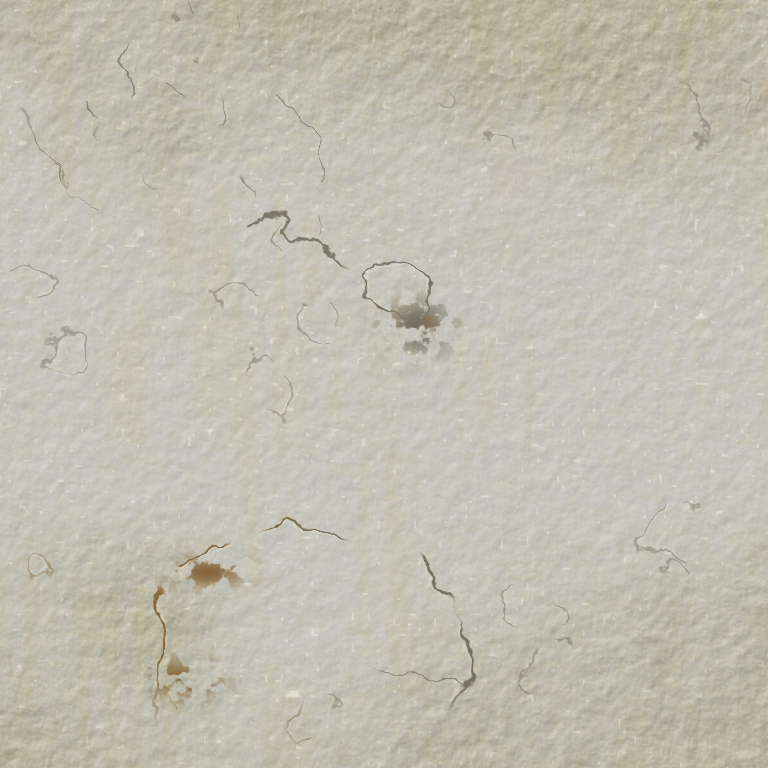
A WebGL 2 fragment shader for this texture:

```glsl
#version 300 es
precision highp float;
// Weathered pale plaster: a cool grey wash over warm buff ground, with a fine
// sandy relief lit from the upper left. Noise-warped segments and rings form
// the cracks and flaking edges; clustered noise makes chips and rust.

uniform vec2 u_resolution;
out vec4 outColor;

float hash(vec2 p) {
  vec3 q = fract(p.xyx * 0.1031);
  q += dot(q, q.yzx + 33.33);
  return fract((q.x + q.y) * q.z);
}

float noise(vec2 p) {
  vec2 i = floor(p), f = fract(p);
  f = f * f * (3.0 - 2.0 * f);
  return mix(mix(hash(i), hash(i + vec2(1, 0)), f.x),
             mix(hash(i + vec2(0, 1)), hash(i + vec2(1, 1)), f.x), f.y);
}

float fbm(vec2 p) {
  float sum = 0.0, amp = 0.5;
  for (int i = 0; i < 4; i++) {
    sum += amp * noise(p);
    p = mat2(1.6, 1.2, -1.2, 1.6) * p + 17.3;
    amp *= 0.5;
  }
  return sum;
}

vec2 warp(vec2 p) {
  return vec2(fbm(p), fbm(p + 31.7)) - 0.47;
}

// Soft line around zero distance, never thinner than about a pixel
float stroke(float d, float width) {
  float soft = 0.8 / u_resolution.y;
  return 1.0 - smoothstep(width - soft, width + soft, abs(d));
}

// Dark line in x, lit lip beside it in y
vec2 ledge(float d, float width) {
  return vec2(stroke(d, width), stroke(d + 0.0035, width * 1.4));
}

// Distance to a segment in x, position along it in y
vec2 segment(vec2 p, vec2 a, vec2 b) {
  vec2 ab = b - a;
  float t = clamp(dot(p - a, ab) / dot(ab, ab), 0.0, 1.0);
  return vec2(length(p - a - ab * t), t);
}

// Ragged chips gathered around a centre
float chips(vec2 p, vec2 centre, vec2 size) {
  vec2 r = (p - centre) / size;
  return smoothstep(0.5, 0.62, fbm(p * 62.0) + 0.1 * exp(-dot(r, r) * 2.0)) * exp(-dot(r, r));
}

void main() {
  vec2 p = gl_FragCoord.xy / u_resolution.y;
  vec2 q = p + 0.15 * warp(p * 6.0) + 0.035 * warp(p * 38.0);

  // Broad grey wash across the middle and inside the flaked arch
  float band = (p.y - 0.56 + 0.12 * (p.x - 0.4)) / 0.27;
  vec2 inner = (p - vec2(0.42, 0.18)) / vec2(0.2, 0.14);
  float wash = exp(-band * band) + 0.55 * exp(-dot(inner, inner));
  wash += 0.22 * (1.0 - p.x) + 1.3 * (fbm(p * 5.0) - 0.47);
  wash = smoothstep(-0.1, 1.0, wash);
  vec3 colour = mix(vec3(0.715, 0.704, 0.632), vec3(0.778, 0.774, 0.742), wash);

  // Faint vertical stains and pink blotches
  float stain = smoothstep(0.55, 0.8, noise(vec2(p.x * 55.0, p.y * 4.0)));
  colour -= vec3(0.0, 0.006, 0.025) * stain * smoothstep(0.4, 0.6, noise(p * 6.0 + 9.0));
  vec2 blotch = (q - vec2(0.64, 0.78)) / 0.03, edgeBlotch = (q - vec2(1.0, 0.86)) / 0.03;
  colour += vec3(0.02, -0.01, -0.01) * (exp(-dot(blotch, blotch)) + exp(-dot(edgeBlotch, edgeBlotch)));

  // Sandy relief, warm specks and bright grains
  float slope = fbm(p * 75.0) - fbm((p + vec2(-0.002, 0.003)) * 75.0);
  float lumps = fbm(p * 24.0) - fbm((p + vec2(-0.004, 0.006)) * 24.0);
  colour += slope * mix(0.34, 0.18, wash) + lumps * mix(0.22, 0.06, wash);
  colour -= vec3(0.0, 0.006, 0.025) * smoothstep(0.55, 0.8, noise(p * 125.0));
  colour += 0.07 * smoothstep(0.86, 0.97, noise(p * 150.0 + 5.0));

  float broken = smoothstep(0.32, 0.52, noise(p * 19.0 + 3.0));
  vec2 marks = vec2(0.0);

  // Steep hairline cracks at the upper left
  for (int i = 0; i < 8; i++) {
    vec2 id = vec2(float(i), 4.0);
    vec2 start = vec2(0.02 + 0.045 * float(i), 0.78 + 0.2 * hash(id));
    vec2 run = vec2(0.02 + 0.07 * hash(id + 20.0), -0.06 - 0.13 * hash(id + 40.0));
    vec2 s = segment(q, start, start + run);
    marks = max(marks, ledge(s.x, 0.0014 * (1.0 - 0.6 * s.y)) * vec2(0.55, 0.3) * broken);
  }

  // Small flaked rings scattered over the wall
  for (int i = 0; i < 18; i++) {
    vec2 id = vec2(float(i), 71.0);
    vec2 centre = vec2(hash(id), hash(id + 13.0));
    float d = length(q - centre) - 0.012 - 0.025 * hash(id + 29.0);
    float gaps = smoothstep(0.5, 0.65, noise(p * 34.0 + id));
    marks = max(marks, ledge(d, 0.0013) * vec2(0.35, 0.3) * gaps);
  }

  // Large arch, crack to the middle patch, and the patch outline
  float arch = length((q - vec2(0.41, 0.16)) / vec2(1.35, 1.0)) - 0.165;
  marks = max(marks, ledge(arch, 0.0018) * vec2(0.75, 0.5) * broken * smoothstep(0.04, 0.12, p.y));
  float branch = segment(q, vec2(0.34, 0.735), vec2(0.5, 0.65)).x;
  marks = max(marks, ledge(branch, 0.0017) * vec2(0.7, 0.5) * broken);
  float patchEdge = length(q - vec2(0.545, 0.625)) - 0.042;
  marks = max(marks, ledge(patchEdge, 0.0016) * vec2(0.7, 0.5));
  float lower = segment(q, vec2(0.48, 0.13), vec2(0.62, 0.11)).x;
  marks = max(marks, ledge(lower, 0.0015) * vec2(0.5, 0.4) * broken);

  // Chips, and rust near the lower left and the middle patch
  float crumbs = chips(p, vec2(0.545, 0.575), vec2(0.045, 0.035));
  float rusty = chips(p, vec2(0.24, 0.115), vec2(0.05, 0.025)) + chips(p, vec2(0.27, 0.255), vec2(0.05, 0.02));
  float rust = clamp(rusty + (1.0 - smoothstep(0.3, 0.5, p.x)) * (1.0 - smoothstep(0.3, 0.4, p.y)), 0.0, 1.0);
  rust = max(rust, 0.5 * smoothstep(0.45, 0.6, noise(p * 45.0)) * step(0.01, crumbs));
  float dark = clamp(max(marks.x, 0.8 * (crumbs + rusty)), 0.0, 0.85);

  colour += 0.07 * marks.y * (1.0 - dark);
  colour = mix(colour, mix(vec3(0.36, 0.34, 0.28), vec3(0.46, 0.31, 0.11), rust), dark);
  outColor = vec4(clamp(colour, 0.0, 1.0), 1.0);
}
```
